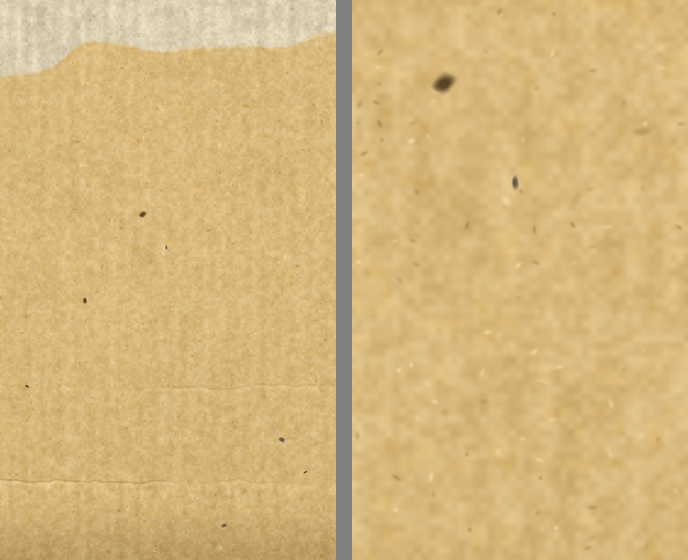
Left, the full canvas; right, a detail of the centre.
Write a WebGL 1 fragment shader that draws this texture.

```glsl
precision highp float;
// Torn kraft cardboard: a tan sheet with a ragged upper edge over pale backing.
// Layered value noise gives the pulp grain, sines the faint corrugation, and
// hashed cells the fibres; creases and dark specks are added on top.
uniform vec2 u_resolution;

float hash(vec2 p) {
  vec3 q = fract(p.xyx * vec3(0.1031, 0.1030, 0.0973));
  q += dot(q, q.yzx + 33.33);
  return fract((q.x + q.y) * q.z);
}

// Value noise centred on zero
float noise(vec2 p) {
  vec2 i = floor(p), f = fract(p);
  f = f * f * (3.0 - 2.0 * f);
  return mix(mix(hash(i), hash(i + vec2(1, 0)), f.x),
             mix(hash(i + vec2(0, 1)), hash(i + 1.0), f.x), f.y) - 0.5;
}

vec2 rotate(vec2 p, float a) {
  return vec2(p.x * cos(a) + p.y * sin(a), p.y * cos(a) - p.x * sin(a));
}

// Height of the torn edge at x: a low left part, a sharp shoulder, a shallow dip
float tearHeight(float x) {
  float y = 0.864 + 0.016 * smoothstep(0.04, 0.1, x)
          + 0.045 * smoothstep(0.085, 0.158, x)
          - 0.019 * smoothstep(0.15, 0.31, x)
          + 0.009 * smoothstep(0.3, 0.4, x)
          + 0.026 * smoothstep(0.49, 0.62, x);
  return y + 0.003 * noise(vec2(x * 35.0, 3.0)) + 0.004 * noise(vec2(x * 130.0, 8.0));
}

// Short fibres, one per sparse cell: negative is dark, positive is light
float fibres(vec2 p, float cells, float density) {
  vec2 g = p * cells, id = floor(g);
  float seed = hash(id + 17.0);
  vec2 centre = 0.3 + 0.4 * vec2(hash(id + 41.0), hash(id + 73.0));
  vec2 d = rotate(fract(g) - centre, 6.28 * hash(id + 97.0));
  float len = 1.0 + 1.4 * hash(id + 131.0);
  float shape = 1.0 - smoothstep(0.0, 0.2, length(d * vec2(1.0 / len, 1.0)));
  float tone = hash(id + 159.0) < 0.5 ? -1.0 : 0.75;
  return shape * step(seed, density) * tone * (0.4 + 0.8 * hash(id + 181.0));
}

// Wavering fold: broken dark line with a lit ridge just below it
float crease(vec2 p, float y, float seed) {
  float d = p.y - y - 0.008 * noise(vec2(p.x * 17.0, seed))
          - 0.004 * noise(vec2(p.x * 70.0, seed));
  float strength = 0.65 + 0.9 * noise(vec2(p.x * 12.0, seed + 5.0))
                 + 0.6 * noise(vec2(p.x * 60.0, seed + 9.0));
  float line = exp(-d * d / 0.000003);
  float ridge = exp(-pow((d + 0.005) / 0.004, 2.0));
  return strength * (0.5 * ridge - line);
}

void main() {
  vec2 p = gl_FragCoord.xy / u_resolution.y;
  float aspect = u_resolution.x / u_resolution.y;

  // Pulp grain and corrugation shared by both layers
  float grain = 0.026 * noise(p * 45.0) + 0.055 * noise(p * 115.0 + 9.0)
              + 0.066 * noise(p * 230.0 + 31.0);
  float flutes = sin(6.283 * p.x / 0.028 + 1.5 * noise(p * vec2(14.0, 3.0)));
  float streaks = noise(p * vec2(95.0, 9.0));

  // Tan sheet, darkening towards the bottom
  vec3 kraft = vec3(0.848, 0.725, 0.490);
  kraft += 0.02 * noise(p * vec2(6.0, 7.0));
  kraft += (grain + 0.008 * flutes + 0.022 * streaks) * vec3(0.85, 1.0, 1.15);
  float warm = smoothstep(0.15, 0.45, noise(p * 95.0 + 50.0));
  kraft += warm * vec3(0.012, -0.004, -0.028);
  kraft -= 0.022 * (1.0 - smoothstep(0.1, 0.5, p.y));
  kraft -= vec3(0.085, 0.085, 0.07) * (1.0 - smoothstep(0.0, 0.105, p.y));

  // Folds and the row of embossed dots beneath the lower one
  kraft += 0.10 * crease(p, 0.141, 4.0) * vec3(0.8, 1.0, 1.1);
  kraft += 0.06 * crease(p, 0.310, 21.0) * vec3(0.8, 1.0, 1.1);
  float embossBand = exp(-pow((p.y - 0.122) / 0.012, 2.0));
  kraft += embossBand * (0.014 + 0.08 * noise(p * vec2(130.0, 100.0) + 60.0));

  // Pale backing with stronger flutes and blotches
  vec3 backing = vec3(0.861, 0.812, 0.705);
  backing += 0.016 * flutes + 0.045 * streaks + 1.15 * grain;
  backing += 0.05 * noise(p * vec2(30.0, 45.0) + 80.0);

  // Tear with a thin yellowish feathered rim
  float above = p.y - tearHeight(p.x);
  float rimWidth = 0.009 + 0.012 * noise(vec2(p.x * 28.0, 44.0));
  vec3 rim = vec3(0.86, 0.78, 0.60) + grain;
  vec3 torn = mix(rim, backing, smoothstep(0.1, 1.0, above / rimWidth));
  vec3 color = mix(kraft, torn, smoothstep(-0.002, 0.0025, above));

  // Scattered fibres at two scales
  float fine = fibres(p, 95.0, 0.13);
  float coarse = fibres(rotate(p, 0.5) + 3.0, 55.0, 0.08);
  color += 0.13 * (fine + 0.8 * coarse) * vec3(0.85, 0.95, 1.0);

  // A few large dark specks, shrinking in sequence
  for (int i = 0; i < 7; i++) {
    float n = float(i);
    vec2 centre = vec2(aspect * fract(0.425 + n * 0.414), 0.65 * fract(0.949 + n * 0.382));
    vec2 d = rotate(p - centre, 0.5 + n * 2.1) * vec2(0.85, 1.1 + 0.12 * n);
    float radius = 0.0075 - 0.0006 * n + 0.003 * noise(p * 200.0);
    float speck = 1.0 - smoothstep(0.25 * radius, radius, length(d));
    vec3 ink = mix(vec3(0.29, 0.21, 0.10), vec3(0.34, 0.31, 0.28), mod(n, 2.0));
    color = mix(color, ink, 0.9 * speck);
  }

  gl_FragColor = vec4(clamp(color, 0.0, 1.0), 1.0);
}
```
